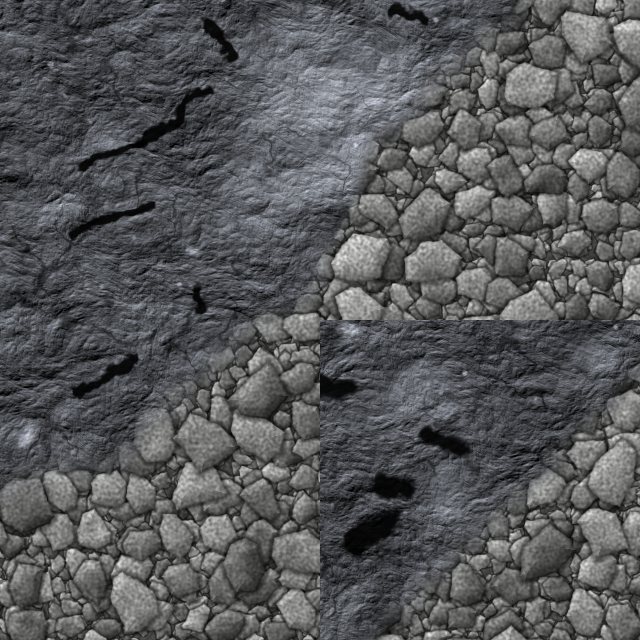
This texture is drawn by a Shadertoy shader. Its source:

```glsl
// Dark cracked rock sinking diagonally into grey rubble, with a second such
// panel set in the lower right quarter. Rock is embossed ridged gradient noise;
// rubble is layers of random convex polygons, large stones over small ones.

const vec2 LIGHT = vec2(-0.5, 0.86);

// Pale patches: centre, radius, strength
const vec4 PATCHES[11] = vec4[11](
    vec4(0.57, 0.86, 0.10, 0.24), vec4(0.44, 0.90, 0.08, 0.14), vec4(0.52, 0.77, 0.07, 0.14),
    vec4(0.41, 0.69, 0.08, 0.14), vec4(0.20, 0.55, 0.11, 0.05), vec4(0.305, 0.61, 0.01, 0.4),
    vec4(0.04, 0.32, 0.014, 0.4), vec4(0.64, 0.38, 0.07, 0.13), vec4(0.70, 0.21, 0.05, 0.14),
    vec4(0.547, 0.482, 0.014, 0.4), vec4(0.85, 0.35, 0.06, -0.1));

// Open fissures: both ends
const vec4 FISSURES[11] = vec4[11](
    vec4(0.13, 0.735, 0.22, 0.775), vec4(0.22, 0.775, 0.32, 0.86), vec4(0.33, 0.96, 0.36, 0.91),
    vec4(0.12, 0.64, 0.24, 0.68), vec4(0.12, 0.39, 0.21, 0.435), vec4(0.31, 0.55, 0.315, 0.52),
    vec4(0.61, 0.985, 0.66, 0.975), vec4(0.67, 0.32, 0.72, 0.305), vec4(0.60, 0.243, 0.63, 0.237),
    vec4(0.55, 0.145, 0.61, 0.195), vec4(0.49, 0.395, 0.54, 0.39));

vec2 hash2(vec2 p) {
    vec3 q = fract(p.xyx * vec3(0.1031, 0.1030, 0.0973));
    q += dot(q, q.yzx + 33.33);
    return fract((q.xx + q.yz) * q.zy);
}

float corner(vec2 cell, vec2 f, vec2 o) {
    return dot(hash2(cell + o) * 2.0 - 1.0, f - o);
}

float noise(vec2 p) {
    vec2 i = floor(p), f = fract(p), u = f * f * (3.0 - 2.0 * f);
    return mix(mix(corner(i, f, vec2(0, 0)), corner(i, f, vec2(1, 0)), u.x),
               mix(corner(i, f, vec2(0, 1)), corner(i, f, vec2(1, 1)), u.x), u.y);
}

// Octave sum; ridged gives rounded bulges parted by creases
float fbm(vec2 p, int octaves, bool ridged) {
    float sum = 0.0, amp = 0.55;
    for (int i = 0; i < octaves; i++) {
        float n = noise(p);
        sum += amp * (ridged ? abs(n) : n);
        p = mat2(1.6, 1.2, -1.2, 1.6) * p + 5.3;
        amp *= 0.58;
    }
    return sum;
}

float rockHeight(vec2 p) {
    p += 0.03 * vec2(noise(p * 9.0), noise(p * 9.0 + 17.0));
    return fbm(mat2(6.0, -2.0, 3.0, 8.0) * p, 6, true);
}

float rock(vec2 uv, vec2 p, bool inset) {
    float h = rockHeight(p);
    float tone = 0.22 + 0.4 * h + 5.5 * (h - rockHeight(p + 0.0025 * LIGHT));
    tone += 0.16 * fbm(p * 6.0, 4, false) + 0.12 * fbm(p * 90.0, 2, false);
    tone += 0.3 * smoothstep(0.42, 0.6, noise(p * 55.0));

    // Hairline cracks come and go over the surface
    vec2 bend = vec2(fbm(p * 18.0, 4, false), fbm(p * 18.0 + 9.0, 4, false));
    float line = abs(noise((p + 0.05 * bend) * vec2(11.0, 15.0)));
    tone *= mix(1.0, 0.55 + 0.45 * smoothstep(0.0, 0.035, line),
                smoothstep(-0.15, 0.15, noise(p * 7.0 + 4.0)));

    vec2 w = uv + 0.04 * bend;
    for (int i = 0; i < 11; i++) {
        vec2 d = (w - PATCHES[i].xy) / PATCHES[i].z;
        tone += PATCHES[i].w * exp(-dot(d, d));
    }
    float width = inset ? 0.016 : 0.008;
    for (int i = 0; i < 11; i++) {
        vec2 d = w - FISSURES[i].xy, e = FISSURES[i].zw - FISSURES[i].xy;
        float dist = length(d - e * clamp(dot(d, e) / dot(e, e), 0.0, 1.0));
        tone *= mix(0.1, 1.0, smoothstep(width * 0.6, width * 1.4, dist));
    }
    return tone;
}

// Signed distance to a random convex polygon, and its nearest side's normal
vec3 stone(vec2 p, float seed) {
    vec3 best = vec3(-9.0, 0.0, 0.0);
    for (float k = 0.0; k < 7.0; k++) {
        vec2 r = hash2(vec2(seed * 91.0, k * 3.7));
        float angle = (k + 0.8 * r.x) * 0.898 + seed * 6.0;
        vec2 side = vec2(cos(angle), sin(angle));
        float d = dot(p, side) - 0.28 - 0.14 * r.y - 0.16 * pow(cos(angle - seed * 40.0), 2.0);
        if (d > best.x) best = vec3(d, side);
    }
    return best;
}

float rubble(vec2 p) {
    vec2 w = p + 0.007 * vec2(fbm(p * 45.0, 3, false), fbm(p * 45.0 + 9.0, 3, false));
    float tone = 0.27;
    for (float layer = 0.0; layer < 5.0; layer++) {
        float scale = 42.0 * pow(0.72, layer), aa = scale / iResolution.y;
        vec2 g = w * scale;
        for (int n = 0; n < 9; n++) {
            vec2 cell = floor(g) + vec2(n % 3 - 1, n / 3 - 1);
            vec2 place = hash2(cell + layer * 57.0), pick = hash2(cell + 211.0 + layer * 31.0);
            vec2 d = g - cell - 0.25 - 0.5 * place;
            if (pick.x > 1.25 - 0.22 * layer || dot(d, d) > 1.0) continue;
            vec3 s = stone(d, pick.y);
            tone *= mix(0.5, 1.0, smoothstep(0.0, 0.11, s.x)); // contact shadow
            float face = mix(0.35, 0.57, place.y) + 0.1 * dot(d, LIGHT)
                + 0.13 * dot(s.yz, LIGHT) * smoothstep(-0.3, -0.05, s.x)
                + 0.2 * noise(g * 1.6 + pick * 50.0) - 0.1 * smoothstep(-0.06, 0.0, s.x);
            tone = mix(tone, face, smoothstep(aa, -aa, s.x));
        }
    }
    return tone * (1.0 + 0.35 * fbm(p * 60.0, 3, false) + 0.5 * noise(p * 190.0));
}

void mainImage(out vec4 fragColor, in vec2 fragCoord) {
    vec2 uv = fragCoord / iResolution.xy;
    bool inset = uv.x > 0.5 && uv.y < 0.5;
    vec2 p = uv + (inset ? 3.7 : 0.0);
    // Height above the wavering diagonal where rock meets rubble
    float shore = inset ? -0.575 : 0.235 - 0.13 * smoothstep(0.0, 0.2, uv.x)
        - 0.03 * smoothstep(0.35, 0.5, uv.x) + 0.11 * smoothstep(0.49, 0.59, uv.x);
    float above = uv.y - uv.x - shore + 0.06 * fbm(p * 14.0, 4, false);
    vec3 color = mix(rubble(p) * vec3(1.0, 1.0, 0.99),
        rock(uv, p, inset) * vec3(0.96, 0.99, 1.05), smoothstep(-0.045, 0.035, above));
    fragColor = vec4(clamp(color, 0.0, 1.0), 1.0);
}
```
